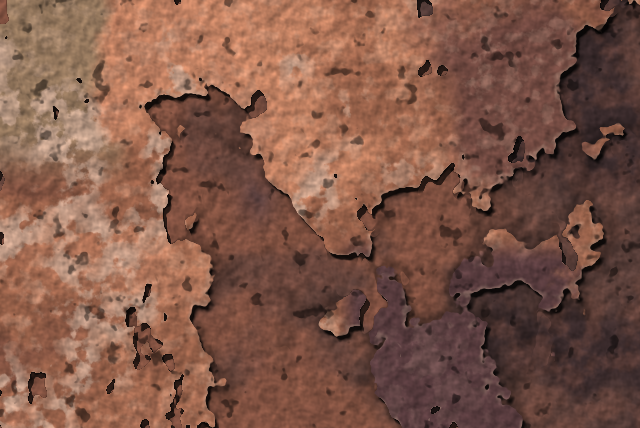
Write a WebGL 2 fragment shader that draws this texture.

```glsl
#version 300 es
precision highp float;

#define PALE vec3(0.71, 0.59, 0.52)
#define ORANGE vec3(0.75, 0.50, 0.38)
#define RUST vec3(0.58, 0.37, 0.28)
#define BROWN vec3(0.45, 0.28, 0.23)
#define UMBER vec3(0.34, 0.24, 0.22)
#define SOOT vec3(0.20, 0.15, 0.16)
#define VIOLET vec3(0.34, 0.23, 0.24)
#define MOSS vec3(0.54, 0.46, 0.36)
#define EDGE_WIDTH 0.003
#define EDGE_ROUGHNESS 0.26
#define SHADOW_OFFSET vec2(-0.009, 0.013)
#define GRAIN 0.65

uniform vec2 u_resolution;
out vec4 fragColor;

float hash(vec2 p) {
    vec3 q = fract(vec3(p.xyx) * 0.1031);
    q += dot(q, q.yzx + 33.33);
    return fract((q.x + q.y) * q.z);
}

float noise(vec2 p) {
    vec2 cell = floor(p), f = fract(p);
    f = f * f * (3.0 - 2.0 * f);
    return mix(mix(hash(cell), hash(cell + vec2(1, 0)), f.x),
               mix(hash(cell + vec2(0, 1)), hash(cell + vec2(1, 1)), f.x), f.y);
}

float fbm(vec2 p, int octaves) {
    float sum = 0.0, total = 0.0, gain = 0.5;
    for (int i = 0; i < octaves; i++) {
        sum += gain * noise(p);
        total += gain;
        gain *= 0.5;
        p = mat2(1.6, 1.2, -1.2, 1.6) * p + 17.3;
    }
    return sum / total;
}

// Soft spot, 1 at its centre
float spot(vec2 p, vec2 centre, vec2 size) {
    vec2 d = (p - centre) / size;
    return exp(-dot(d, d));
}

// Signed depth inside the paint sheet: positive on paint, negative on bare metal
float sheet(vec2 p) {
    vec2 q = p + 0.07 * (vec2(fbm(p * 6.0, 3), fbm(p * 6.0 + 31.0, 3)) - 0.5);
    float shore = 0.54 - 0.13 * spot(q, vec2(0.82, q.y), vec2(0.09, 1.0))
                + 0.18 * smoothstep(0.72, 0.54, q.x) + 0.13 * smoothstep(1.20, 1.31, q.x);
    float upper = min(q.y - shore, length((q - vec2(1.46, 0.80)) * vec2(0.8, 1.1)) - 0.11);
    float left = min(0.47 - q.x, 0.13);
    float flakes = max(0.13 - length((q - vec2(1.02, 0.13)) * vec2(0.9, 0.65)),
                       0.10 - length((q - vec2(1.31, 0.35)) * vec2(1.0, 0.7)));
    flakes = max(flakes, 0.07 - length((q - vec2(0.90, 0.28)) * vec2(0.6, 1.0)));
    float h = max(max(upper, left), flakes);
    h += EDGE_ROUGHNESS * (fbm(p * 8.0 + 5.0, 5) - 0.5) + 0.04 * (fbm(p * 38.0, 2) - 0.5);

    // Chips along the left column and scattered small pits
    float column = spot(p, vec2(0.42, 0.30), vec2(0.15, 0.40));
    h -= 0.30 * column * smoothstep(0.48, 0.75, fbm(p * vec2(17.0, 11.0) + 9.0, 4));
    return h - 0.40 * smoothstep(0.66, 0.82, fbm(p * vec2(15.0, 12.0) + 70.0, 3));
}

vec3 paintColor(vec2 p) {
    float broad = smoothstep(0.28, 0.72, fbm(p * 5.0 + 2.0, 5));
    float fine = fbm(p * 36.0 + 8.0, 4);
    float warmth = 0.30 + 0.75 * spot(p, vec2(0.60, 0.82), vec2(0.50, 0.42)) + 0.7 * (broad - 0.5);
    vec3 c = mix(BROWN, RUST, smoothstep(-0.1, 0.4, warmth));
    c = mix(c, ORANGE, smoothstep(0.35, 0.95, warmth + 0.5 * (fine - 0.5)));
    float stain = spot(p, vec2(1.20, 0.82), vec2(0.20, 0.24)) + 0.6 * (broad - 0.5);
    c = mix(c, mix(BROWN, VIOLET, 0.5), 0.85 * smoothstep(0.15, 0.75, stain));
    float panel = smoothstep(0.28, 0.22, p.x + 0.08 * (broad - 0.5)) * smoothstep(0.54, 0.70, p.y);
    c = mix(c, MOSS, 0.8 * panel);
    float lowFlake = smoothstep(0.78, 0.84, p.x) * smoothstep(0.46, 0.38, p.y);
    vec3 flake = mix(VIOLET, RUST, smoothstep(1.26, 1.40, p.x + 0.15 * (fine - 0.5)));
    c = mix(c, flake, lowFlake);

    // Pale worn flecks
    float worn = smoothstep(0.48, 0.72, fbm(p * 7.0 + 43.0, 4)) * smoothstep(1.25, 0.7, p.x);
    float flecks = smoothstep(0.50, 0.68, fine + 0.22 * worn);
    return mix(c, PALE * 1.08, flecks * (0.18 + 0.65 * worn) * (1.0 - 0.7 * lowFlake));
}

vec3 metalColor(vec2 p) {
    float broad = smoothstep(0.28, 0.72, fbm(p * 6.0 + 61.0, 5));
    float mottling = smoothstep(0.35, 0.70, fbm(p * 26.0 + 12.0, 4));
    float depth = smoothstep(0.60, 1.45, p.x) + 0.8 * (broad - 0.5);
    vec3 c = mix(mix(BROWN, RUST, 0.40), UMBER, smoothstep(0.0, 0.65, depth));
    c = mix(c, SOOT, 0.8 * smoothstep(0.55, 1.2, depth));
    c = mix(c, SOOT * 1.5, 0.75 * spot(p, vec2(0.60, 0.54), vec2(0.045, 0.06)));
    return mix(c, BROWN * 1.12, 0.35 * mottling);
}

void main() {
    vec2 p = gl_FragCoord.xy / u_resolution.y;
    float h = sheet(p);
    float caster = sheet(p + SHADOW_OFFSET);
    float cover = smoothstep(-EDGE_WIDTH, EDGE_WIDTH, h);

    // Metal under the shadow of the lifted sheet
    float shade = 0.68 * smoothstep(-0.006, 0.018, caster) + 0.28 * smoothstep(-0.06, 0.0, h);
    vec3 metal = metalColor(p) * (1.0 - min(shade, 0.85));

    // Paint with a lit, frayed rim
    float rim = smoothstep(0.022, 0.002, h) * smoothstep(-0.01, 0.02, caster - h);
    vec3 paint = mix(paintColor(p), PALE, 0.38 * rim);
    vec3 c = mix(metal, paint, cover);

    // Raking light over the rough surface
    float bump = fbm(p * 48.0, 3) - fbm((p + vec2(-0.005, 0.006)) * 48.0, 3);
    float grit = fbm(p * 75.0 + 21.0, 2) - 0.5;
    c *= 1.0 + GRAIN * (0.8 * bump + 0.45 * grit);
    c *= 1.0 - 0.45 * smoothstep(0.69, 0.80, fbm(p * 30.0 + 90.0, 3));
    fragColor = vec4(clamp(c, 0.0, 1.0), 1.0);
}
```
